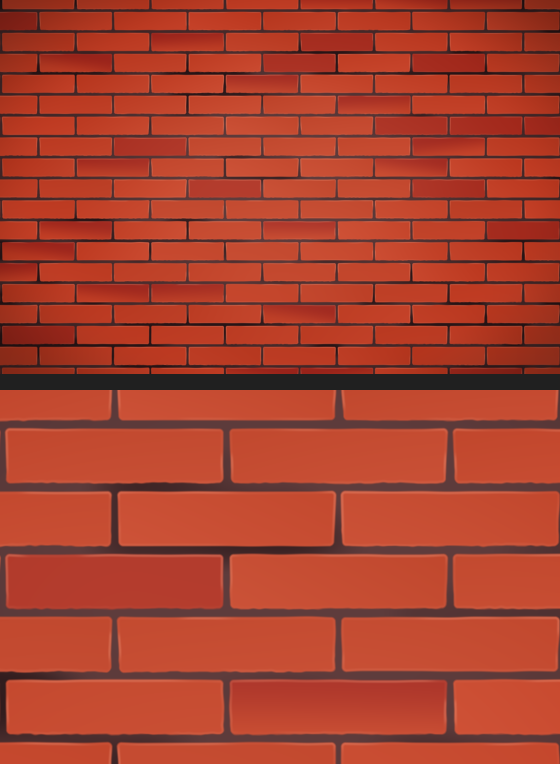
Top, the full canvas; bottom, a detail of the centre.
Give the GLSL for this texture, as a WebGL 2 fragment shader.

```glsl
#version 300 es
precision highp float;
// Red running-bond brick wall with worn edges, scattered dark bricks and a vignette.

#define ACROSS 7.507      // bricks across the canvas
#define ROWS 17.87        // courses down the canvas
#define ASPECT 1.5        // canvas width in units of its height
#define START vec2(0.0029, 0.0283)  // first joint, from the top left
#define GAP vec2(0.0025, 0.0036)    // half joint widths
#define CORNER 0.004      // corner radius
#define ROUGH 0.0011      // edge wobble
#define TAPER 0.0026      // how far brick ends lean
#define DARK_SHARE 0.22   // share of dark bricks
#define RIM 0.36          // strength of the pale rim

uniform vec2 u_resolution;
out vec4 outColor;

const vec3 BRICK_CENTER = vec3(0.785, 0.305, 0.200);
const vec3 BRICK_EDGE = vec3(0.735, 0.225, 0.130);
const vec3 BRICK_DARK = vec3(0.60, 0.135, 0.100);
const vec3 MORTAR_LIGHT = vec3(0.37, 0.235, 0.235);
const vec3 MORTAR_DARK = vec3(0.15, 0.08, 0.085);
const vec3 RIM_COLOR = vec3(0.93, 0.58, 0.47);

float hash(vec2 p) {
  vec3 q = fract(vec3(p.xyx) * 0.1031);
  q += dot(q, q.yzx + 33.33);
  return fract((q.x + q.y) * q.z);
}

float noise(vec2 p) {
  vec2 i = floor(p), f = fract(p);
  f = f * f * (3.0 - 2.0 * f);
  vec2 e = vec2(0.0, 1.0);
  return mix(mix(hash(i), hash(i + e.yx), f.x),
             mix(hash(i + e.xy), hash(i + e.yy), f.x), f.y);
}

float roundBox(vec2 p, vec2 halfSize, float r) {
  vec2 d = abs(p) - halfSize + r;
  return length(max(d, 0.0)) + min(max(d.x, d.y), 0.0) - r;
}

void main() {
  vec2 uv = gl_FragCoord.xy / u_resolution;
  vec2 p = vec2(uv.x * ASPECT, 1.0 - uv.y);  // y runs down the wall
  float soft = 0.0006 + 0.65 / u_resolution.y;

  // Running bond: every other course shifts by half a brick
  vec2 size = vec2(ASPECT / ACROSS, 1.0 / ROWS);
  vec2 grid = (p - START) / size;
  grid.x -= 0.5 * (1.0 - mod(floor(grid.y), 2.0));
  vec2 id = floor(grid) + 40.0;
  vec2 local = fract(grid) - 0.5;
  vec2 q = local * size;

  // Brick outline: leaning ends, gently uneven sides, chipped lower edge
  float end = hash(id * 1.7 + sign(q.x) * 9.0 + 20.0);
  vec2 halfSize = 0.5 * size - GAP;
  halfSize.x -= TAPER * end * (local.y + 0.3);
  float chipped = step(0.4, hash(id + 27.0)) * smoothstep(0.0, 0.45, local.y);
  float wobble = noise(p * vec2(40.0, 60.0) + 7.0) - 0.5;
  wobble += chipped * (noise(p * 190.0) - 0.5);
  float d = roundBox(q, halfSize, CORNER) + ROUGH * wobble;
  float inside = smoothstep(soft, -soft, d);

  // Light pools in the middle and falls off into the corners
  float radius = length((uv - 0.5) * vec2(1.0, 0.92));
  float falloff = smoothstep(0.08, 0.5, radius);
  float shade = 1.0 - 0.32 * smoothstep(0.43, 0.72, radius);

  // Brick face: small tone shifts, dark bricks either flat or fading downward
  vec3 face = mix(BRICK_CENTER, BRICK_EDGE, falloff);
  face *= 0.98 + 0.04 * hash(id + 3.1);
  face += 0.016 * (local.x * (hash(id + 8.3) - 0.5) * 4.0 + local.y);
  float isDark = step(hash(id + 61.7), DARK_SHARE);
  float slant = (hash(id + 5.9) - 0.5) * 1.4;
  float fade = 1.0 - smoothstep(-0.5, 0.6, local.y + slant * local.x);
  float cover = mix(fade, 0.75, step(0.7, hash(id + 14.2)));
  vec3 darkFace = BRICK_DARK + vec3(0.08, 0.08, 0.07) * (1.0 - falloff);
  face = mix(face, darkFace, isDark * cover);

  // Thin broken rim, brightest along the top and ends
  float line = 1.0 - smoothstep(0.0002, 0.0012 + soft, abs(d + 0.0010));
  float broken = 0.25 + 0.75 * smoothstep(0.3, 0.7, noise(p * vec2(22.0, 50.0) + 31.0));
  float upper = mix(1.0, 0.4, smoothstep(0.1, 0.42, local.y));
  face = mix(face, RIM_COLOR, RIM * line * broken * upper * (1.0 - 0.3 * falloff));

  // Mortar, with shadowed patches
  float patches = smoothstep(0.55, 0.95, noise(p * vec2(8.0, 15.0) + 12.0));
  float gloom = clamp(0.55 * falloff + 0.7 * patches, 0.0, 1.0);
  vec3 mortar = mix(MORTAR_LIGHT, MORTAR_DARK, gloom);

  outColor = vec4(mix(mortar, face, inside) * shade, 1.0);
}
```
